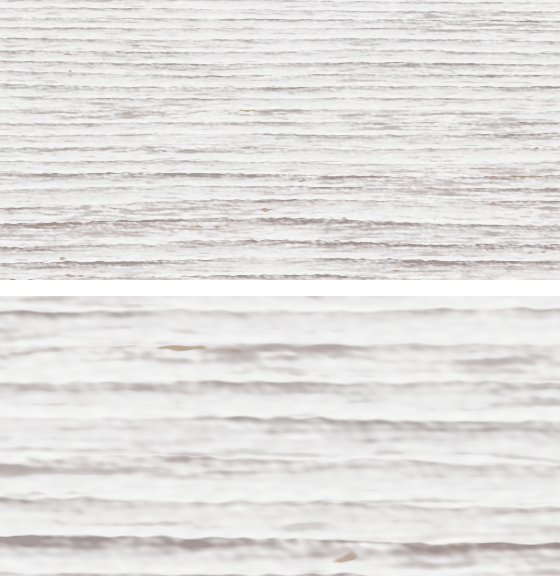
Top, the full canvas; bottom, a detail of the centre.
This texture is drawn by a WebGL 1 fragment shader. Its source:

```glsl
precision highp float;
// Whitewashed wood: horizontal grain ridges with worn paint and bare streaks.

uniform vec2 u_resolution;

// Colours
const vec3 PAINT = vec3(0.940, 0.939, 0.938);
const vec3 WARM_WOOD = vec3(0.640, 0.580, 0.562);
const vec3 COOL_WOOD = vec3(0.660, 0.630, 0.638);
const vec3 TAN_WOOD = vec3(0.700, 0.610, 0.520);

// Grain layout, in units of the canvas height
const float RINGS_LOW = 13.0;      // ring density at the bottom edge
const float RINGS_GAIN = 8.0;      // extra rings crowding toward the top
const float RING_WOBBLE = 0.42;    // slow bending of the ridges
const float EDGE_WIDTH = 0.0045;   // softness of each ridge's upper edge

// Wear
const float RING_WEAR = 0.74;
const float BARE_WEAR = 0.78;
const float STREAK_WEAR = 0.30;
const float STREAK_CONTRAST = 1.25;
const float TICK_CONTRAST = 0.65;
const float GRAIN_RELIEF = 0.020;

float hash(float n) {
  n = fract(n * 0.1031);
  n *= n + 33.33;
  return fract(n * (n + n));
}

vec2 gradient(vec2 cell) {
  vec3 q = fract(cell.xyx * vec3(0.1031, 0.1030, 0.0973));
  q += dot(q, q.yzx + 33.33);
  float angle = 6.28318 * fract((q.x + q.y) * q.z);
  return vec2(cos(angle), sin(angle));
}

// Gradient noise, roughly -1 to 1
float noise(vec2 p) {
  vec2 i = floor(p);
  vec2 f = p - i;
  vec2 u = f * f * f * (f * (f * 6.0 - 15.0) + 10.0);
  vec2 e = vec2(0.0, 1.0);
  float low = mix(dot(gradient(i), f),
                  dot(gradient(i + e.yx), f - e.yx), u.x);
  float high = mix(dot(gradient(i + e.xy), f - e.xy),
                   dot(gradient(i + e.yy), f - e.yy), u.x);
  return 1.4 * mix(low, high, u.y);
}

// Ring coordinate: each whole number is one ridge
float ringCoordinate(vec2 p) {
  float r = p.y * (RINGS_LOW + RINGS_GAIN * p.y);
  r += RING_WOBBLE * noise(vec2(p.x * 0.8, p.y * 3.0) + 4.7);
  r += 0.40 * noise(vec2(p.x * 0.35, p.y * 8.0) + 21.3);
  r += 0.06 * noise(vec2(p.x * 6.0, p.y * 14.0) + 9.1);
  return r + 0.07 * noise(vec2(p.x * 32.0, p.y * 50.0));
}

void main() {
  vec2 p = gl_FragCoord.xy / u_resolution.y;
  float r = ringCoordinate(p);
  float ring = floor(r);
  float depth = 1.0 - fract(r);    // 0 at the ridge edge, 1 far below it
  float density = RINGS_LOW + 2.0 * RINGS_GAIN * p.y;

  // Fine fibres running along the grain
  float fibre = p.y + 0.012 * noise(vec2(p.x * 1.5, p.y * 6.0) + 3.3);
  float streak = 0.60 * noise(vec2(p.x * 3.5, fibre * 80.0) + 31.0)
               + 0.65 * noise(vec2(p.x * 14.0, fibre * 115.0) + 57.0);
  float ticks = noise(vec2(p.x * 62.0 + p.y * 30.0, p.y * 105.0));

  // Shading that starts sharply at a ridge and fades below it
  float edge = smoothstep(0.0, EDGE_WIDTH * density, depth);
  float fade = exp(-mix(1.3, 3.8, hash(ring + 71.0)) * depth) * (1.0 - depth);
  float strength = 0.60 + 0.80 * hash(ring + 13.0)
                 + 0.85 * noise(vec2(p.x * 1.6, ring * 7.31));
  strength *= 1.0 + STREAK_CONTRAST * streak + TICK_CONTRAST * ticks;
  float wear = RING_WEAR * edge * fade * max(strength, 0.0);

  // Long bare patches, more frequent low on the board
  float patchField = noise(vec2(p.x * 0.9, r * 0.62) + 83.0)
                   + 0.25 * noise(vec2(p.x * 5.0, r * 2.0) + 12.0)
                   + mix(0.16, -0.16, p.y);
  float bare = smoothstep(0.08, 0.45, patchField);
  bare *= smoothstep(-0.40, 0.40, streak + 0.3 * ticks);
  bare *= edge * (1.0 - 0.70 * depth);
  wear = max(wear, BARE_WEAR * bare);

  // Stray scratches through the paint
  float scratch = smoothstep(0.22, 0.75, streak + 0.25 * ticks);
  wear += STREAK_WEAR * scratch * (1.0 - wear);

  // Tan flecks where the paint has chipped away
  float chip = noise(vec2(p.x * 6.0, p.y * 34.0) + 45.0)
             + 0.35 * noise(vec2(p.x * 30.0, p.y * 70.0) + 8.0);
  chip = smoothstep(0.74, 0.86, chip + 0.25 * bare - 0.12 * p.y);

  // Warm wood below, cooler washed wood above
  float warmth = 0.75 - 0.55 * p.y + 0.5 * noise(vec2(p.x, p.y * 9.0) + 66.0);
  vec3 wood = mix(COOL_WOOD, WARM_WOOD, clamp(warmth + bare * 0.4, 0.0, 1.0));
  vec3 color = mix(PAINT, wood, clamp(wear, 0.0, 1.0));
  color = mix(color, TAN_WOOD, 0.75 * chip);

  // Brush relief and a faint lit lip above each ridge
  float relief = noise(vec2(p.x * 40.0, p.y * 110.0) + 17.0) + 0.5 * streak;
  color += GRAIN_RELIEF * (0.6 * smoothstep(0.6, 1.0, depth) - relief);

  gl_FragColor = vec4(clamp(color, 0.0, 1.0), 1.0);
}
```
